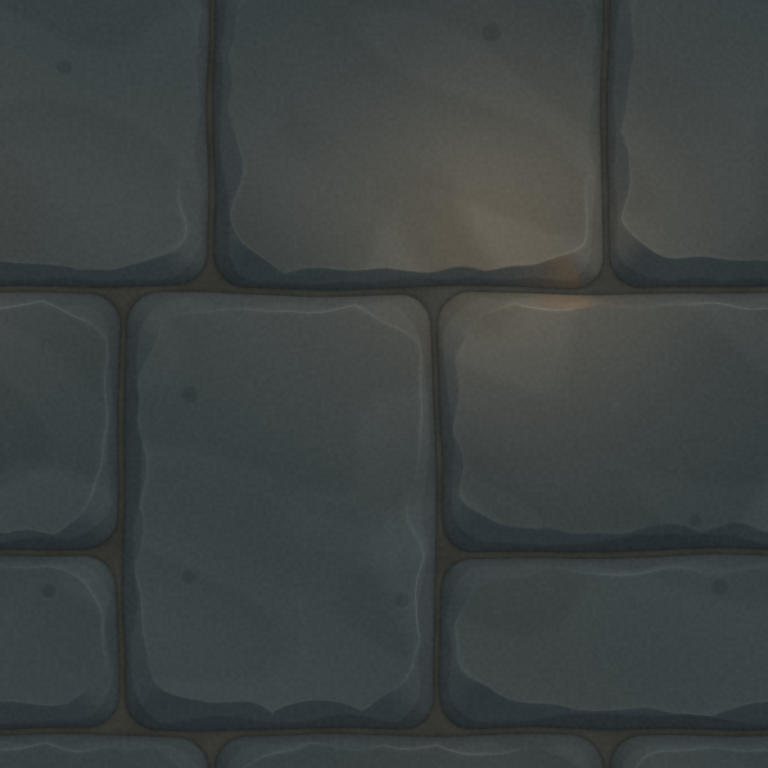
This texture is drawn by a WebGL 2 fragment shader. Its source:

```glsl
#version 300 es
precision highp float;

uniform vec2 u_resolution;
out vec4 fragColor;

const float TAU = 6.2831853;
const vec3 SLATE = vec3(0.214, 0.246, 0.253);
const vec3 WARM = vec3(0.358, 0.344, 0.308);
const vec3 SHADE = vec3(0.155, 0.188, 0.205);
const vec3 MORTAR = vec3(0.212, 0.217, 0.197);
const vec3 RUST = vec3(0.085, 0.030, -0.015);

// Stones of one tile: centre xy, half size zw
const int STONES = 5;
const vec4 stones[STONES] = vec4[STONES](
    vec4(0.5315, 0.8345, 0.2565, 0.2125),
    vec4(1.0315, 0.8345, 0.2435, 0.2125),
    vec4(0.3635, 0.3345, 0.2055, 0.2875),
    vec4(0.8635, 0.4510, 0.2945, 0.1710),
    vec4(0.8635, 0.1635, 0.2945, 0.1165));

vec2 hash2(vec2 p) {
    vec3 q = fract(p.xyx * vec3(0.1031, 0.1030, 0.0973));
    q += dot(q, q.yzx + 33.33);
    return fract((q.xx + q.yz) * q.zy);
}

float gradientDot(vec2 cell, vec2 offset, float freq, float seed) {
    float angle = TAU * hash2(mod(cell, freq) + seed * 17.0).x;
    return dot(vec2(cos(angle), sin(angle)), offset);
}

// Gradient noise that wraps over the unit square for whole freq
float noise(vec2 uv, float freq, float seed) {
    vec2 i = floor(uv * freq), f = fract(uv * freq);
    vec2 u = f * f * f * (f * (f * 6.0 - 15.0) + 10.0);
    vec2 x = vec2(1.0, 0.0), y = x.yx;
    float low = mix(gradientDot(i, f, freq, seed), gradientDot(i + x, f - x, freq, seed), u.x);
    float high = mix(gradientDot(i + y, f - y, freq, seed),
                     gradientDot(i + 1.0, f - 1.0, freq, seed), u.x);
    return mix(low, high, u.y);
}

float roundBox(vec2 p, vec2 halfSize, float radius) {
    vec2 q = abs(p) - halfSize + radius;
    return length(max(q, 0.0)) + min(max(q.x, q.y), 0.0) - radius;
}

float inside(float d, float blur) {
    return smoothstep(blur, -blur, d);
}

// Brushed plane: rises slowly, then drops over a fairly crisp edge
float brushPlane(float x) {
    float t = fract(x);
    return t * smoothstep(1.0, 0.86, t);
}

// Wrapping pool of light
float lightPool(vec2 uv, vec2 centre, vec2 tightness) {
    return exp(dot(tightness, cos(TAU * (uv - centre)) - 1.0));
}

// Sparse round pits, one candidate per wrapped cell
float pits(vec2 uv, float freq, float blur) {
    vec2 cell = mod(floor(uv * freq), freq);
    vec2 place = 0.25 + 0.5 * hash2(cell + 41.0);
    vec2 pick = hash2(cell + 83.0);
    float d = length(fract(uv * freq) - place) / freq - mix(0.005, 0.013, pick.y);
    return step(pick.x, 0.3) * inside(d, blur + 0.0015) * mix(-0.4, 1.0, step(0.35, pick.y));
}

void main() {
    vec2 uv = gl_FragCoord.xy / u_resolution;
    float pixel = 1.0 / min(u_resolution.x, u_resolution.y);
    vec2 bent = uv + 0.007 * vec2(noise(uv, 6.0, 1.0), noise(uv, 6.0, 2.0));

    // Nearest stone
    float edge = 1.0, id = 0.0;
    vec2 local = vec2(0.0), halfSize = vec2(0.1);
    for (int i = 0; i < STONES; i++) {
        vec2 p = bent - stones[i].xy;
        p -= round(p);
        float d = roundBox(p, stones[i].zw - 0.0042, 0.042);
        if (d < edge) {
            edge = d;
            id = float(i);
            local = p;
            halfSize = stones[i].zw;
        }
    }

    // Direction of the bevel and how far it turns to the light
    vec2 normal = normalize(sign(local) * exp((abs(local) - halfSize) / 0.02));
    float lit = dot(normal, vec2(0.42, 0.91));

    // Chipped outlines of the inner face and of the middle facet
    float chips = 0.040 * abs(noise(uv, 7.0, 3.0 + id)) + 0.008 * noise(uv, 17.0, 9.0);
    float face = roundBox(local, halfSize - 0.021 + 0.004 * lit, 0.075) + chips;
    float facet = roundBox(local, halfSize - 0.011, 0.055) + 0.028 * abs(noise(uv, 8.0, 14.0 + id));
    float onFace = inside(face, pixel + 0.0008);
    float onFacet = inside(facet, pixel + 0.0015);

    // Stone tone: warm pool of light over slate, with slanted brushed planes
    vec2 slant = vec2(uv.x + uv.y, uv.y);
    float glow = lightPool(uv, vec2(0.67, 0.69), vec2(0.85, 1.05));
    float broad = noise(slant, 2.0, 21.0 + id) + 0.15 * noise(uv, 6.0, 30.0);
    vec3 stone = mix(SLATE, WARM, glow * (1.0 + 0.45 * broad));
    stone += 0.014 * (hash2(vec2(id, 5.0)).x - 0.5);
    float planes = brushPlane(1.6 * broad + 0.35) + 0.5 * brushPlane(1.5 * noise(slant, 4.0, 37.0 + id));
    stone += (planes - 0.6) * mix(0.026, 0.046, glow);
    stone -= 0.026 * pits(uv, 7.0, pixel) * onFace;

    // Bevel: cool on the far side, pale on the lit side, rusty in the glow
    vec3 bevel = mix(stone, SHADE, max(-lit, 0.0) * 0.7 + 0.08);
    bevel += 0.022 * max(lit, 0.0);
    float rust = lightPool(uv, vec2(0.755, 0.64), vec2(12.0, 9.0))
               + 0.7 * lightPool(uv, vec2(0.54, 0.57), vec2(40.0, 25.0));
    bevel += RUST * rust * smoothstep(-0.25, 0.25, noise(uv, 10.0, 45.0));
    vec3 outer = bevel * mix(0.87, 0.94, 0.5 + 0.5 * lit);
    vec3 color = mix(mix(outer, bevel, onFacet), stone, onFace);

    // Thin worn highlight along the face
    float wear = smoothstep(-0.4, 0.3, noise(uv, 6.0, 50.0));
    color += stone * 0.27 * wear * exp(-abs(face) / 0.0021) * (0.72 + 0.28 * lit);
    color *= 1.0 - 0.2 * exp(-abs(edge) / 0.003);

    // Mortar, darkest where it meets the stone
    vec3 mortar = MORTAR * (0.96 + 0.2 * glow + 0.15 * noise(uv, 18.0, 60.0));
    mortar *= 1.0 - 0.24 * exp(-max(edge, 0.0) / 0.003);
    color = mix(mortar, color, inside(edge, pixel + 0.0006));

    // Fine grain
    color += 0.018 * noise(uv, 170.0, 70.0) + 0.006 * noise(uv, 64.0, 80.0);
    fragColor = vec4(color, 1.0);
}
```
